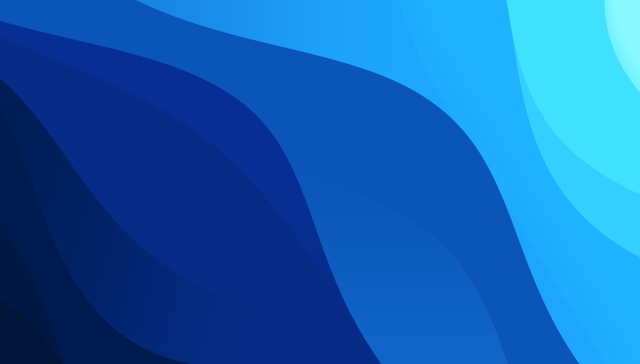
Write a WebGL 1 fragment shader that draws this background.

```glsl
precision highp float;
// Layered blue waves that sweep from the top left to the bottom right,
// dark in the lower left corner and bright cyan in the upper right.
// Each wave edge is a cubic Bezier; layers are painted by signed distance.

uniform vec2 u_resolution;

#define ASPECT 1.745
#define SOLVE_STEPS 16
#define SKY_DEEP vec3(0.09, 0.51, 0.88)
#define SKY vec3(0.115, 0.65, 0.99)
#define SKY_LIGHT vec3(0.125, 0.695, 1.0)
#define CYAN vec3(0.25, 0.88, 1.0)
#define ICE vec3(0.54, 0.98, 1.0)
#define ROYAL vec3(0.045, 0.335, 0.725)
#define COBALT vec3(0.025, 0.18, 0.58)
#define NAVY vec3(0.02, 0.17, 0.525)
#define MIDNIGHT vec3(0.0, 0.11, 0.325)
#define ABYSS vec3(0.0, 0.085, 0.22)

vec2 bezier(vec2 a, vec2 b, vec2 c, vec2 d, float t) {
  float s = 1.0 - t;
  return s * s * s * a + 3.0 * s * t * (s * b + t * c) + t * t * t * d;
}

// Signed distance to the tangent at the curve point sharing p.x:
// positive below the edge. The x of the curve must increase with t.
float below(vec2 p, vec2 a, vec2 b, vec2 c, vec2 d) {
  float t = 0.5;
  float stride = 0.25;
  for (int i = 0; i < SOLVE_STEPS; i++) {
    t += bezier(a, b, c, d, t).x < p.x ? stride : -stride;
    stride *= 0.5;
  }
  t = clamp(t, 0.0, 1.0);
  float s = 1.0 - t;
  vec2 tangent = s * s * (b - a) + 2.0 * s * t * (c - b) + t * t * (d - c);
  vec2 offset = p - bezier(a, b, c, d, t);
  return (tangent.x * offset.y - tangent.y * offset.x) / max(length(tangent), 1e-5);
}

// Two joined curves form an S-shaped edge.
float belowWave(vec2 p, vec2 a, vec2 b, vec2 c, vec2 mid, vec2 e, vec2 f, vec2 g) {
  return p.x < mid.x ? below(p, a, b, c, mid) : below(p, mid, e, f, g);
}

vec3 paint(vec3 base, vec3 color, float inside) {
  return mix(base, color, clamp(inside * u_resolution.y + 0.5, 0.0, 1.0));
}

void main() {
  // Height units with y pointing down from the top edge.
  vec2 uv = gl_FragCoord.xy / u_resolution;
  vec2 p = vec2(uv.x * ASPECT, 1.0 - uv.y);

  // Bright sky with a faint fold that fades downward
  vec3 color = mix(SKY_DEEP, SKY, smoothstep(0.25, 1.1, p.x));
  float fold = -below(p, vec2(1.086, 0.0), vec2(1.114, 0.09),
                      vec2(1.148, 0.18), vec2(1.205, 0.273));
  vec3 foldColor = mix(SKY, SKY_LIGHT, smoothstep(0.0, 0.25, fold + 0.12));
  color = paint(color, foldColor, fold);

  // Cyan layers in the upper right corner
  float outer = -below(p, vec2(1.38, 0.0), vec2(1.427, 0.227),
                       vec2(1.414, 0.534), vec2(1.745, 0.707));
  float inner = -below(p, vec2(1.391, 0.057), vec2(1.432, 0.318),
                       vec2(1.545, 0.443), vec2(1.745, 0.534));
  float corner = -below(p, vec2(1.648, 0.0), vec2(1.648, 0.102),
                        vec2(1.686, 0.182), vec2(1.745, 0.255));
  color = paint(color, mix(SKY_LIGHT, CYAN, 0.62), outer);
  color = paint(color, CYAN, min(outer, inner));
  color = paint(color, mix(CYAN, ICE, smoothstep(-0.08, 0.06, corner)), corner);

  // Broad royal blue wave with a lighter lobe at its foot
  float royal = belowWave(p, vec2(0.37, 0.0), vec2(0.659, 0.141), vec2(0.977, 0.132),
                          vec2(1.182, 0.284), vec2(1.409, 0.45), vec2(1.386, 0.727),
                          vec2(1.58, 1.0));
  float lobe = below(p, vec2(0.977, 0.534), vec2(1.205, 0.625),
                     vec2(1.295, 0.727), vec2(1.384, 1.0));
  vec3 lobeColor = mix(ROYAL, SKY_DEEP, 0.36 * smoothstep(0.45, 1.05, p.y));
  color = paint(color, ROYAL, royal);
  color = paint(color, lobeColor, min(royal, lobe));

  // Cobalt band and the navy body beneath it
  float cobalt = belowWave(p, vec2(0.0, 0.057), vec2(0.227, 0.125), vec2(0.477, 0.148),
                           vec2(0.648, 0.273), vec2(0.864, 0.432), vec2(0.83, 0.705),
                           vec2(1.039, 1.0));
  float navy = below(p, vec2(0.0, 0.102), vec2(0.432, 0.284),
                     vec2(0.614, 0.318), vec2(0.943, 0.852));
  color = paint(color, mix(COBALT, NAVY, smoothstep(0.5, 0.95, p.y)), cobalt);
  color = paint(color, NAVY, min(cobalt, navy));

  // Shaded fold dissolving into navy toward the right
  float shade = below(p, vec2(0.0, 0.216), vec2(0.227, 0.409),
                      vec2(0.295, 0.795), vec2(0.795, 0.855));
  float fade = smoothstep(-0.1, 0.75, p.x * 0.8 + (p.y - 0.3) * 0.2);
  color = paint(color, mix(MIDNIGHT, NAVY, fade), min(cobalt, shade));

  // Darkest layers in the lower left corner
  float midnight = below(p, vec2(0.0, 0.295), vec2(0.125, 0.523),
                         vec2(0.148, 0.932), vec2(0.523, 1.0));
  float deep = below(p, vec2(0.0, 0.614), vec2(0.08, 0.72),
                     vec2(0.125, 0.84), vec2(0.177, 1.0));
  float abyss = below(p, vec2(0.0, 0.823), vec2(0.07, 0.865),
                      vec2(0.125, 0.92), vec2(0.17, 1.0));
  color = paint(color, mix(ABYSS, MIDNIGHT, 0.85), midnight);
  color = paint(color, mix(ABYSS, MIDNIGHT, 0.45), min(midnight, deep));
  color = paint(color, ABYSS, min(midnight, abyss));

  gl_FragColor = vec4(color, 1.0);
}
```
